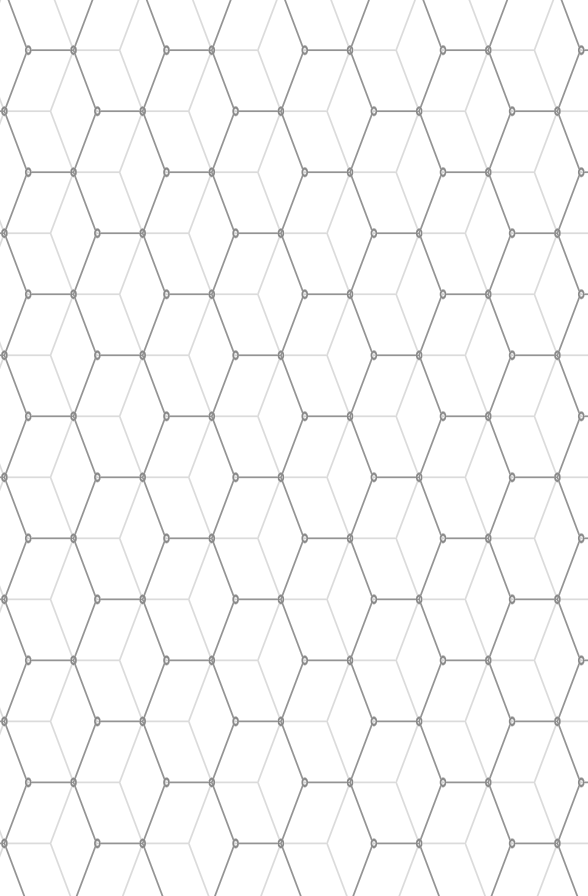
This pattern is drawn by a Shadertoy shader. Its source:

```glsl
// Thin grey honeycomb with ringed corners and pale inner spokes that suggest stacked cubes.

#define PERIOD vec2(0.1543, 0.1362)   // lattice repeat, in canvas heights
#define CENTRE vec2(0.1335, 0.944)    // centre of one hexagon
#define LINE_WIDTH 0.00195
#define RING_RADII vec2(0.0027, 0.0040)
#define RING_SHIFT 0.0009             // rings sit slightly right of left-hand ends
#define EDGE_INK 0.42
#define SPOKE_INK 0.14
#define RING_INK 0.46
#define RING_CLEAR 0.55               // how far a left-hand ring hides the lines

float segmentDistance(vec2 p, vec2 a, vec2 b) {
    vec2 ab = b - a;
    float t = clamp(dot(p - a, ab) / dot(ab, ab), 0.0, 1.0);
    return length(p - a - ab * t);
}

float ringDistance(vec2 p) {
    return (length(p / RING_RADII) - 1.0) * RING_RADII.x;
}

// Area coverage of a shape whose signed distance is d.
float coverage(float d, float pixel) {
    return clamp(0.5 - d / pixel, 0.0, 1.0);
}

float stroke(float d, float pixel) {
    return coverage(abs(d) - 0.5 * LINE_WIDTH, pixel);
}

void mainImage(out vec4 fragColor, in vec2 fragCoord) {
    float pixel = 1.0 / iResolution.y;
    vec2 p = fragCoord * pixel;

    vec2 side = vec2(PERIOD.x / 3.0, 0.0);
    vec2 corner = vec2(PERIOD.x / 6.0, PERIOD.y / 2.0);
    float edge = 1.0, spoke = 1.0, leftRing = 1.0, rightRing = 1.0;

    // Two rectangular lattices, half a period apart, make the honeycomb.
    for (int i = 0; i < 2; i++) {
        vec2 offset = p - CENTRE + 0.5 * PERIOD * float(i);
        vec2 cell = mod(offset + 0.5 * PERIOD, PERIOD) - 0.5 * PERIOD;
        vec2 quarter = abs(cell);
        vec2 upper = vec2(cell.x, quarter.y);

        // Hexagon outline
        edge = min(edge, segmentDistance(quarter, side, corner));
        edge = min(edge, segmentDistance(quarter, vec2(0.0, corner.y), corner));

        // Three spokes: left, upper right and lower right
        spoke = min(spoke, segmentDistance(cell, vec2(0.0), -side));
        spoke = min(spoke, segmentDistance(upper, vec2(0.0), corner));

        // Rings at both ends of the horizontal edges
        leftRing = min(leftRing, ringDistance(cell - side - vec2(RING_SHIFT, 0.0)));
        rightRing = min(rightRing, ringDistance(cell + side));
    }

    // Ink layers: lines, cleared ring interiors, ring outlines
    float ink = max(EDGE_INK * stroke(edge, pixel), SPOKE_INK * stroke(spoke, pixel));
    ink *= 1.0 - RING_CLEAR * coverage(leftRing, pixel);
    float rings = max(stroke(leftRing, pixel), stroke(rightRing, pixel));
    ink = max(ink, RING_INK * rings);

    fragColor = vec4(vec3(1.0 - ink), 1.0);
}
```
